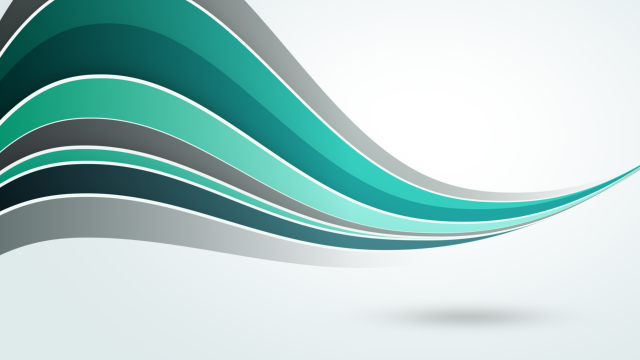
This background is drawn by a WebGL 1 fragment shader. Its source:

```glsl
precision highp float;
// Teal and grey ribbons sweep from the left and converge at the right edge.
// Each ribbon fills all below its upper edge, so they are painted top to bottom;
// an edge falls from a crest to a trough along a skewed ease, then rises again.
uniform vec2 u_resolution;

// Height of an edge at x; skew moves the fall closer to the crest.
float edgeHeight(float x, float start, vec2 crest, vec2 trough, float skew) {
  float end = 0.517 + 0.03 * start;
  if (x < crest.x) return mix(crest.y, start, pow(max(1.0 - x / crest.x, 0.0), 2.3));
  if (x > trough.x) return mix(trough.y, end, pow((x - trough.x) / (1.0 - trough.x), 2.1));
  float t = (x - crest.x) / (trough.x - crest.x);
  t += skew * t * t * (1.0 - t);
  return mix(crest.y, trough.y, t * t * (3.0 - 2.0 * t));
}

// Paints one ribbon, with a white rim and a soft shadow cast above it.
void ribbon(inout vec3 color, vec2 uv, float start, vec2 crest, vec2 trough, float skew,
            float rim, float shadow, vec3 dark, vec3 light) {
  float aspect = u_resolution.x / u_resolution.y;
  float pixel = 1.0 / u_resolution.y;
  float height = edgeHeight(uv.x, start, crest, trough, skew);
  float ahead = edgeHeight(uv.x + 0.002, start, crest, trough, skew);
  float slope = (ahead - height) / (0.002 * aspect);
  float depth = (height - uv.y) / sqrt(1.0 + slope * slope);

  float width = rim * (1.0 - 0.85 * uv.x * uv.x);
  float falloff = exp(-max(-depth - 0.5 * width, 0.0) / 0.025);
  color *= 1.0 - shadow * (1.0 - smoothstep(0.1, 0.8, uv.x)) * falloff;

  float rimCover = smoothstep(-0.75, 0.75, (depth + 0.5 * width) / pixel);
  float fillCover = smoothstep(-0.75, 0.75, (depth - 0.5 * width) / pixel);
  color = mix(color, vec3(0.95, 0.98, 0.97), rimCover * min(width / pixel, 1.0));
  color = mix(color, mix(dark, light, clamp(uv.x / 0.55, 0.0, 1.0)), fillCover);
}

void main() {
  vec2 uv = gl_FragCoord.xy / u_resolution;

  // Pale backdrop with a bright centre and a floor shadow
  float away = length((uv - vec2(0.66, 0.62)) * vec2(1.1, 0.9));
  vec3 backdrop = mix(vec3(1.0), vec3(0.875, 0.917, 0.922), smoothstep(0.05, 0.78, away));
  vec2 floorOffset = (uv - vec2(0.73, 0.119)) / vec2(0.11, 0.028);
  backdrop *= 1.0 - 0.18 * exp(-dot(floorOffset, floorOffset));

  // Ribbons, from the uppermost down
  vec3 color = backdrop;
  vec3 paleGrey = mix(vec3(0.72, 0.76, 0.75), backdrop, smoothstep(0.65, 1.0, uv.x));
  ribbon(color, uv, 0.942, vec2(0.195, 1.198), vec2(0.805, 0.465), 0.54, 0.0, 0.0,
         vec3(0.22, 0.25, 0.25), paleGrey);
  ribbon(color, uv, 0.847, vec2(0.189, 1.058), vec2(0.788, 0.440), 0.50, 0.009, 0.15,
         vec3(0.0, 0.29, 0.25), vec3(0.21, 0.81, 0.75));
  ribbon(color, uv, 0.774, vec2(0.172, 0.935), vec2(0.749, 0.419), 0.48, 0.0, 0.05,
         vec3(0.0, 0.18, 0.17), vec3(0.12, 0.65, 0.64));
  ribbon(color, uv, 0.658, vec2(0.159, 0.788), vec2(0.723, 0.381), 0.40, 0.011, 0.28,
         vec3(0.02, 0.59, 0.44), vec3(0.58, 0.93, 0.88));
  ribbon(color, uv, 0.577, vec2(0.143, 0.672), vec2(0.690, 0.353), 0.45, 0.003, 0.0,
         vec3(0.22, 0.24, 0.25), vec3(0.61, 0.66, 0.65));
  ribbon(color, uv, 0.519, vec2(0.133, 0.591), vec2(0.6875, 0.340), 0.48, 0.010, 0.18,
         vec3(0.04, 0.61, 0.48), vec3(0.46, 0.87, 0.81));
  ribbon(color, uv, 0.484, vec2(0.137, 0.549), vec2(0.671, 0.335), 0.55, 0.009, 0.08,
         vec3(0.04, 0.11, 0.13), vec3(0.27, 0.53, 0.56));
  ribbon(color, uv, 0.407, vec2(0.137, 0.458), vec2(0.599, 0.302), 0.15, 0.010, 0.12,
         vec3(0.41, 0.46, 0.46), backdrop * 0.94 + 0.06 * backdrop * smoothstep(0.5, 0.68, uv.x));
  ribbon(color, uv, 0.291, vec2(0.137, 0.340), vec2(0.560, 0.256), 0.0, 0.0, 0.0,
         backdrop, backdrop);

  gl_FragColor = vec4(color, 1.0);
}
```
